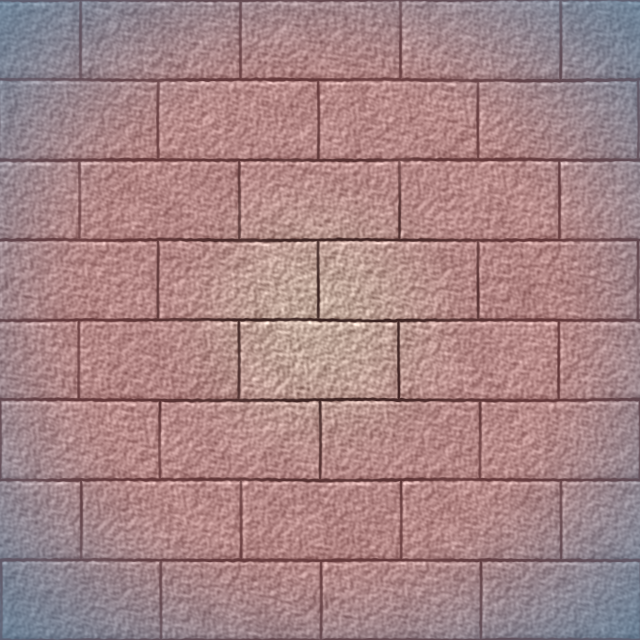
Write a Shadertoy shader that draws this texture.

```glsl
// Running-bond wall of rough pink split-face blocks, warm in the centre and blue at the corners.

const vec2 BLOCKS = vec2(4.0, 8.0);            // blocks across and down
const vec2 JOINT_HALF = vec2(0.0021, 0.0024);  // half widths of upright and level joints

const vec3 PINK = vec3(0.705, 0.53, 0.525);
const vec3 SAND = vec3(0.745, 0.645, 0.595);
const vec3 BLUE = vec3(0.41, 0.51, 0.60);
const vec3 JOINT_DARK = vec3(0.22, 0.13, 0.12);
const vec3 JOINT_ROSE = vec3(0.39, 0.22, 0.225);
const vec3 JOINT_BLUE = vec3(0.37, 0.39, 0.47);

float hash(vec2 p) {
    vec3 h = fract(p.xyx * 0.1031);
    h += dot(h, h.yzx + 33.33);
    return fract((h.x + h.y) * h.z);
}

// Slope contribution of one lattice corner; the lattice wraps at period
float corner(vec2 cell, vec2 toPoint, vec2 period) {
    float angle = 6.2832 * hash(mod(cell, period) + 7.0);
    return dot(vec2(cos(angle), sin(angle)), toPoint);
}

// Wrapping gradient noise, roughly -0.7 to 0.7
float gradientNoise(vec2 p, vec2 period) {
    vec2 i = floor(p), f = fract(p);
    vec2 u = f * f * f * (f * (f * 6.0 - 15.0) + 10.0);
    vec2 e = vec2(1.0, 0.0);
    float low = mix(corner(i, f, period), corner(i + e, f - e, period), u.x);
    float high = mix(corner(i + e.yx, f - e.yx, period),
                     corner(i + e.xx, f - e.xx, period), u.x);
    return mix(low, high, u.y);
}

// Noise on diagonal axes; whole-number frequencies keep it tileable
float diagonalNoise(vec2 p, vec2 freq) {
    return gradientNoise(vec2(p.x + p.y, p.x - p.y) * freq, freq);
}

// Stone height, stretched along the falling diagonal
float stoneHeight(vec2 p) {
    return diagonalNoise(p, vec2(79.0, 47.0))
         + 0.7 * diagonalNoise(p, vec2(131.0, 97.0));
}

// Relief lit from the upper left, plus broad mottling
float stoneShade(vec2 p) {
    float relief = stoneHeight(p) - stoneHeight(p + vec2(-0.0026, 0.0030));
    float mottle = gradientNoise(p * 26.0, vec2(26.0))
                 + diagonalNoise(p, vec2(19.0, 9.0));
    return 0.205 * relief + 0.035 * mottle;
}

// Uneven joints: a slow drift and a fine chipped edge
vec2 wobble(vec2 p) {
    vec2 drift = vec2(gradientNoise(p * 8.0, vec2(8.0)),
                      gradientNoise(p * 8.0 + 3.5, vec2(8.0)));
    vec2 chip = vec2(gradientNoise(p * 110.0, vec2(110.0)),
                     gradientNoise(p * 110.0 + 9.5, vec2(110.0)));
    return p + 0.0018 * drift + vec2(0.0008, 0.0018) * chip;
}

// Soft ridge of the given centre and width
float ridge(float d, float centre, float width) {
    float t = (d - centre) / width;
    return exp(-t * t);
}

void mainImage(out vec4 fragColor, in vec2 fragCoord) {
    vec2 p = fragCoord / iResolution.xy;
    float soft = 0.0008 + 0.5 / iResolution.y;

    // Block layout: odd courses shift by half a block, each slightly misplaced
    vec2 grid = wobble(p) * BLOCKS;
    float course = mod(floor(grid.y), BLOCKS.y);
    grid.x += 0.5 * mod(course, 2.0) + 0.03 * (hash(vec2(course, 41.0)) - 0.5);
    vec2 id = mod(floor(grid), BLOCKS);
    vec2 nearLow = fract(grid) / BLOCKS;       // distance from left and bottom
    vec2 nearHigh = (1.0 - fract(grid)) / BLOCKS;
    vec2 edge = min(nearLow, nearHigh);

    // Tint by distance from the centre
    float radius = length(p - 0.5);
    float centre = 1.0 - smoothstep(0.02, 0.27, radius);
    float rim = smoothstep(0.35, 0.77, radius);
    vec3 stone = mix(mix(PINK, SAND, centre), BLUE, rim);
    vec3 mortar = mix(mix(JOINT_ROSE, JOINT_DARK, 1.0 - smoothstep(0.05, 0.36, radius)),
                      JOINT_BLUE, rim);

    // Grain, block tone, and lit top and left arrises
    float contrast = mix(1.0 + 0.3 * centre, 0.45, rim);
    float shade = contrast * stoneShade(p) + 0.02 * (hash(id + 17.0) - 0.5);
    float broken = 0.75 + 0.8 * gradientNoise(p * 48.0, vec2(48.0));
    shade += contrast * broken * (0.15 * ridge(nearHigh.y, 0.0056, 0.0024)
                                + 0.08 * ridge(nearLow.x, 0.0052, 0.0022));
    shade -= 0.06 * ridge(nearLow.y, 0.0, 0.008) + 0.03 * ridge(nearHigh.x, 0.0, 0.007);
    vec3 color = stone + shade * vec3(1.0, 1.04, 1.02);

    // Joints, with uprights fainter in places
    vec2 cover = 1.0 - smoothstep(JOINT_HALF - soft, JOINT_HALF + soft, edge);
    float fade = 0.85 + 0.35 * gradientNoise(p * 12.0, vec2(12.0));
    color = mix(color, mortar, clamp(max(cover.x * fade, cover.y * (fade + 0.14)), 0.0, 1.0));

    fragColor = vec4(clamp(color, 0.0, 1.0), 1.0);
}
```
